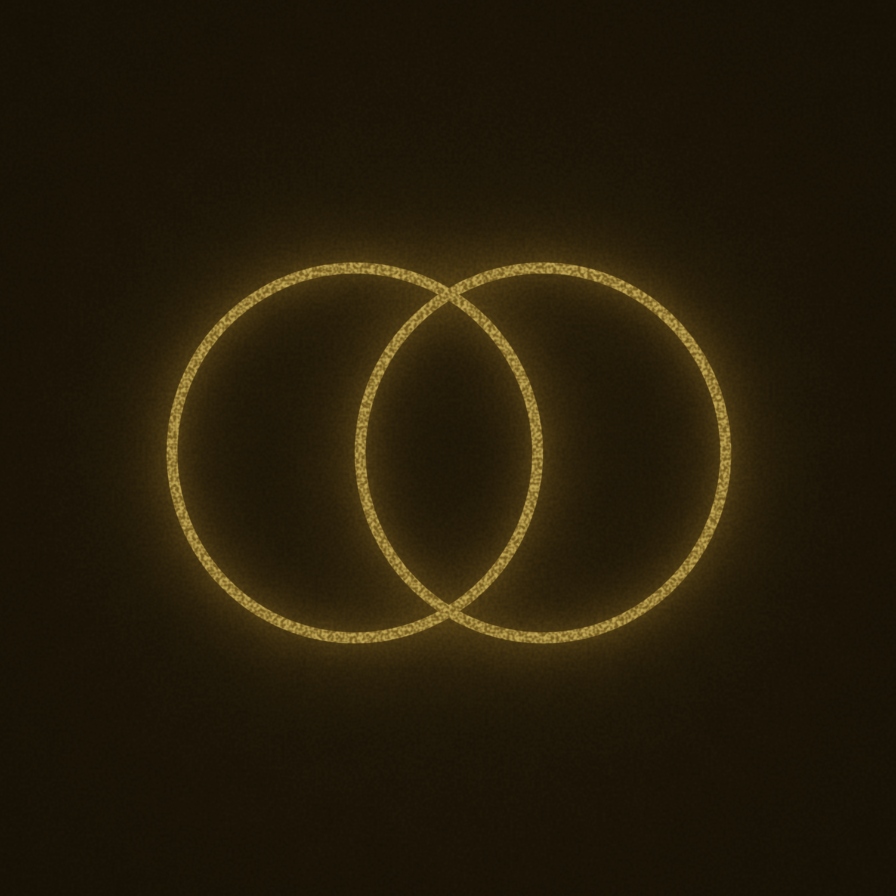
A three.js fragment shader for this background:

```glsl
// Two overlapping gold rings glowing softly on a dark brown, grainy ground.
// Ring distances give the bands and an exponential halo;
// gradient noise adds glitter to the gold and a fine grain to the ground.
varying vec2 vUv;

vec2 gradientAt(vec2 cell) {
  vec3 q = fract(cell.xyx * vec3(0.1031, 0.1030, 0.0973));
  q += dot(q, q.yzx + 33.33);
  float angle = 6.28318 * fract((q.x + q.y) * q.z);
  return vec2(cos(angle), sin(angle));
}

// Gradient noise, roughly -0.7 to 0.7
float gradientNoise(vec2 p) {
  vec2 i = floor(p);
  vec2 f = fract(p);
  vec2 u = f * f * f * (f * (f * 6.0 - 15.0) + 10.0);
  float a = dot(gradientAt(i), f);
  float b = dot(gradientAt(i + vec2(1.0, 0.0)), f - vec2(1.0, 0.0));
  float c = dot(gradientAt(i + vec2(0.0, 1.0)), f - vec2(0.0, 1.0));
  float d = dot(gradientAt(i + vec2(1.0, 1.0)), f - vec2(1.0, 1.0));
  return mix(mix(a, b, u.x), mix(c, d, u.x), u.y);
}

// Signed distance to a very slightly tall ring line
float ringDistance(vec2 p, vec2 center) {
  return (length((p - center) / vec2(0.2040, 0.2064)) - 1.0) * 0.2052;
}

void main() {
  // Halo and band gathered over both rings
  float unlit = 1.0;
  float nearest = 1.0;
  for (int i = 0; i < 2; i++) {
    vec2 center = vec2(0.396 + 0.210 * float(i), 0.4945);
    float d = ringDistance(vUv, center);
    float reach = d > 0.0 ? 0.031 : 0.027;
    unlit *= 1.0 - 0.82 * exp(-max(abs(d) - 0.006, 0.0) / reach);
    nearest = min(nearest, abs(d));
  }
  float halo = 1.0 - unlit;
  float band = 1.0 - smoothstep(0.0051, 0.0071, nearest);

  // Fine grain and broad mottling
  float grain = gradientNoise(vUv * 290.0)
              + 0.6 * gradientNoise(vUv * 173.0 + 41.7);
  float mottle = gradientNoise(vUv * 24.0 + 7.3)
               + 0.5 * gradientNoise(vUv * 61.0 + 19.1);

  // Dark ground, a little dimmer toward the corners
  float vignette = 1.0 - 0.22 * smoothstep(0.25, 0.75, length(vUv - 0.5));
  vec3 color = vec3(0.114, 0.084, 0.027) * vignette;
  color += vec3(0.215, 0.165, 0.052) * halo;
  color *= 1.0 + 0.17 * grain + 0.06 * mottle;

  // Glittering gold bands
  float sparkle = smoothstep(-0.6, 0.6, grain);
  vec3 gold = mix(vec3(0.46, 0.36, 0.12), vec3(0.74, 0.64, 0.32), sparkle);
  color = mix(color, gold, band);

  gl_FragColor = vec4(color, 1.0);
}
```
